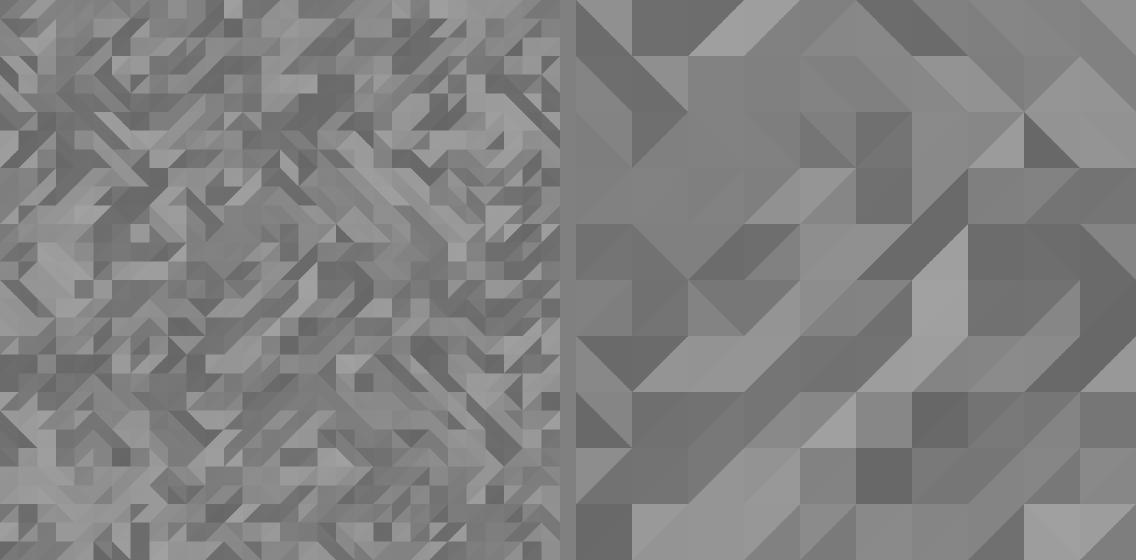
Left, the full canvas; right, a detail of the centre.
Give the GLSL for this pattern, as a WebGL 2 fragment shader.

```glsl
#version 300 es
precision highp float;
// A 30 by 30 grid of squares, each cut along one diagonal into two grey triangles.
// Triangles join across unbroken cell edges, into short level bands where the cut
// rises and long slanted stripes where it falls; a stripe's two ends set its shade.
uniform vec2 u_resolution;
out vec4 fragColor;

// Integer hash on a half-unit lattice, 0 to 1
float hash(vec2 p, uint salt) {
    uvec2 q = uvec2(ivec2(floor(p * 2.0 + 0.5)) + 4096);
    uint h = q.x * 1597334677u ^ q.y * 3812015801u ^ salt * 2654435769u;
    h = (h ^ (h >> 16)) * 2246822519u;
    h = (h ^ (h >> 13)) * 3266489917u;
    h ^= h >> 16;
    return float(h >> 8) / 16777216.0;
}

float valueNoise(vec2 p) {
    vec2 i = floor(p), f = fract(p);
    f = f * f * (3.0 - 2.0 * f);
    float low = mix(hash(i, 1u), hash(i + vec2(1, 0), 1u), f.x);
    float high = mix(hash(i + vec2(0, 1), 1u), hash(i + vec2(1, 1), 1u), f.x);
    return mix(low, high, f.y);
}

// True for a rising diagonal; falling ones gather in patches
bool rises(vec2 cell) {
    return valueNoise(cell / 3.0) + 0.3 * hash(cell, 2u) < 0.83;
}

// Level edges mostly break, except between two falling cells
bool isBroken(vec2 edge, vec2 cell, vec2 next, bool sideways) {
    bool falling = !rises(cell) && !rises(next);
    float chance = falling ? 0.16 : sideways ? 0.3 : 0.72;
    return hash(edge, 3u) < chance;
}

// Follow a stripe out through alternating edges, up to a broken one
vec2 stripeEnd(vec2 cell, bool right, bool sideways) {
    vec2 edge = cell;
    for (int i = 0; i < 9; i++) {
        bool up = rises(cell) != right;
        vec2 move = sideways ? vec2(right ? 1.0 : -1.0, 0.0) : vec2(0.0, up ? 1.0 : -1.0);
        edge = cell + 0.5 + 0.5 * move;
        vec2 next = cell + move;
        if (isBroken(edge, cell, next, sideways)) break;
        right = sideways ? !right : rises(next) == up;
        cell = next;
        sideways = !sideways;
    }
    return edge;
}

float triangleGrey(vec2 p) {
    vec2 cell = floor(p), f = fract(p);
    bool right = rises(cell) ? f.x > f.y : f.x + f.y > 1.0;
    float jitter = hash(cell + vec2(right ? 0.5 : 0.0, 0.0), 4u) - 0.5;

    // Some squares carry one stripe across both halves
    if (hash(cell, 5u) < (rises(cell) ? 0.42 : 0.12)) right = true;

    vec2 ends = stripeEnd(cell, right, true) + stripeEnd(cell, right, false);
    return 0.41 + 0.215 * pow(hash(ends, 6u), 1.2) + 0.018 * jitter;
}

void main() {
    // Four samples per pixel smooth the edges
    float grey = 0.0;
    for (int i = 0; i < 4; i++) {
        vec2 offset = vec2(i & 1, i >> 1) * 0.5 - 0.25;
        grey += 0.25 * triangleGrey((gl_FragCoord.xy + offset) / u_resolution * 30.0);
    }
    fragColor = vec4(vec3(grey), 1.0);
}
```
